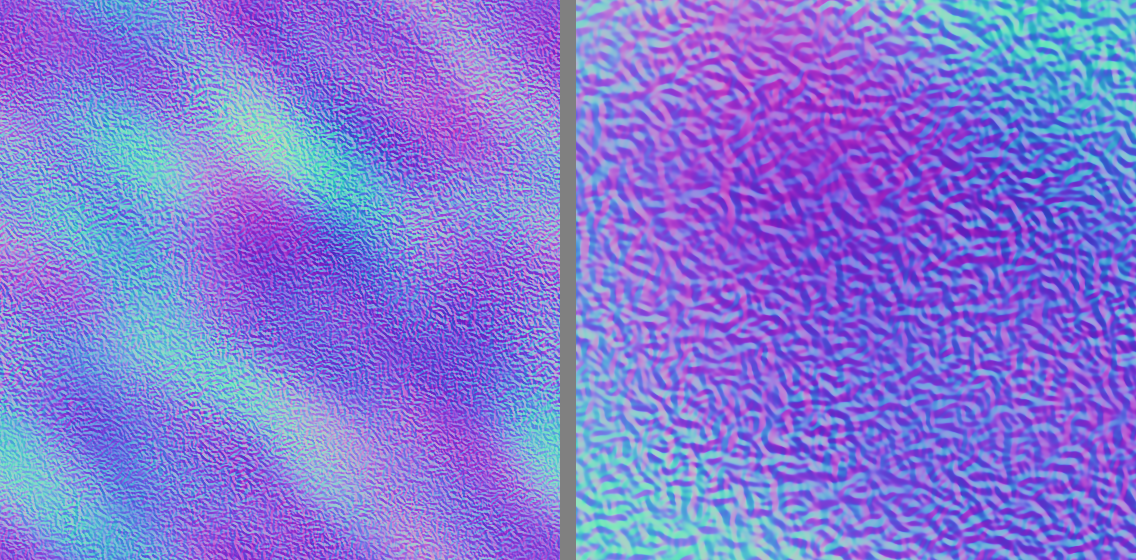
Left, the full canvas; right, a detail of the centre.
Reproduce this texture map procedurally as a three.js fragment shader.

```glsl
varying vec2 vUv;

float hash(vec2 p) {
  vec3 q = fract(vec3(p.xyx) * 0.1031);
  q += dot(q, q.yzx + 33.33);
  return fract((q.x + q.y) * q.z);
}

// Evenly spread cell value from -1 to 1, on a sheared lattice that tiles
float cellValue(vec2 c, vec2 size, float shear, float seed) {
  c -= floor(c.x / size.x) * vec2(size.x, shear);
  c.y = mod(c.y, size.y);
  float jitter = 0.6 * hash(c + seed * 17.3);
  return 2.0 * fract(dot(c, vec2(0.755, 0.57)) + jitter + seed * 0.37) - 1.0;
}

float noise(vec2 uv, vec2 size, float shear, float seed) {
  vec2 p = vec2(uv.x * size.x, uv.y * size.y + uv.x * shear);
  vec2 c = floor(p);
  vec2 f = p - c;
  f = f * f * (3.0 - 2.0 * f);
  float a = cellValue(c, size, shear, seed);
  float b = cellValue(c + vec2(1.0, 0.0), size, shear, seed);
  float d = cellValue(c + vec2(0.0, 1.0), size, shear, seed);
  float e = cellValue(c + vec2(1.0, 1.0), size, shear, seed);
  return mix(mix(a, b, f.x), mix(d, e, f.x), f.y);
}

// Slope of short ripples scattered one per cell, turned around a common angle
vec2 wrinkles(vec2 uv, float cells, float angle, float spread, float seed) {
  vec2 p = uv * cells;
  vec2 base = floor(p);
  vec2 slope = vec2(0.0);
  for (int j = -1; j <= 1; j++) {
    for (int i = -1; i <= 1; i++) {
      vec2 c = base + vec2(float(i), float(j));
      vec2 id = mod(c, cells) + seed;
      vec2 d = p - c - vec2(hash(id), hash(id + 41.7));
      float turn = angle + spread * (2.0 * hash(id + 83.1) - 1.0);
      vec2 dir = vec2(cos(turn), sin(turn));
      float fade = max(1.0 - dot(d, d), 0.0);
      float phase = 6.2832 * (1.15 * dot(d, dir) + hash(id + 127.9));
      slope += dir * fade * fade * sin(phase);
    }
  }
  return slope;
}

void main() {
  // Broad swells, drawn out along the falling diagonal
  vec2 swell = vec2(
    0.36 * noise(vUv, vec2(5.0, 4.0), 2.0, 1.0) + 0.24 * noise(vUv, vec2(8.0, 9.0), 5.0, 2.0),
    0.07 + 0.76 * noise(vUv, vec2(4.0, 6.0), 3.0, 3.0) + 0.35 * noise(vUv, vec2(7.0, 9.0), 5.0, 4.0));

  // Leathery grain whose direction, coarseness and depth drift from patch to patch
  float angle = 1.05 + 0.6 * noise(vUv, vec2(9.0, 9.0), 3.0, 5.0);
  float coarse = 0.5 + 0.5 * noise(vUv, vec2(11.0, 13.0), 4.0, 7.0);
  float depth = 0.9 + 0.25 * noise(vUv, vec2(5.0, 5.0), 2.0, 6.0)
              + 0.25 * noise(vUv, vec2(23.0, 29.0), 7.0, 8.0);
  vec2 grain = wrinkles(vUv, 98.0, angle, 1.0, 3.0)
             + mix(0.15, 0.75, coarse) * wrinkles(vUv, 57.0, angle, 1.5, 211.0)
             + mix(0.75, 0.4, coarse) * wrinkles(vUv, 151.0, angle, 1.5, 419.0);
  grain *= vec2(0.66, 0.78) * depth / sqrt(0.4 + dot(grain, grain));

  // Slopes to surface normal, with a lowered blue
  vec3 normal = normalize(vec3(swell + grain, 1.0));
  gl_FragColor = vec4(vec3(0.495, 0.505, 0.5) + vec3(0.5, 0.5, 0.395) * normal, 1.0);
}
```
